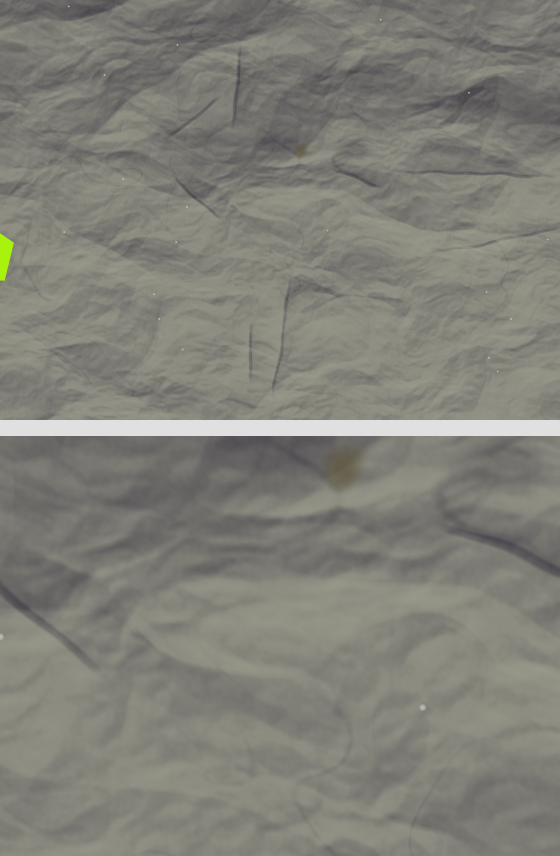
Top, the full canvas; bottom, a detail of the centre.
Give the GLSL for this texture, as a Shadertoy shader.

```glsl
const vec3 SHADOW = vec3(0.33, 0.32, 0.335);
const vec3 LIT = vec3(0.61, 0.61, 0.55);
const vec3 STAIN = vec3(0.34, 0.31, 0.20);
const vec3 LIME = vec3(0.66, 0.95, 0.05);
const vec2 LIGHT = vec2(0.39, -0.92);

float hash(vec2 p) {
    vec3 q = fract(p.xyx * 0.1031);
    q += dot(q, q.yzx + 33.33);
    return fract((q.x + q.y) * q.z);
}

float cornerSlope(vec2 cell, vec2 offset) {
    float angle = 6.2832 * hash(cell);
    return dot(vec2(cos(angle), sin(angle)), offset);
}

float gradientNoise(vec2 p) {
    vec2 i = floor(p), f = fract(p), o = vec2(0, 1);
    vec2 u = f * f * f * (f * (f * 6.0 - 15.0) + 10.0);
    float low = mix(cornerSlope(i, f), cornerSlope(i + o.yx, f - o.yx), u.x);
    float high = mix(cornerSlope(i + o, f - o), cornerSlope(i + 1.0, f - 1.0), u.x);
    return mix(low, high, u.y);
}

vec2 warp(vec2 p, float scale, float amount) {
    return p + amount * vec2(gradientNoise(p * scale + 7.3),
                             gradientNoise(p * scale + 51.7));
}

// Creased height: folded noise, alternating ridges and valleys
float paperHeight(vec2 p) {
    vec2 q = warp(p, 6.0, 0.04) * vec2(2.5, 3.7) + 20.0;
    float height = 0.0, amplitude = 1.0;
    for (int i = 0; i < 5; i++) {
        height += amplitude * abs(gradientNoise(q));
        q = mat2(0.88, 0.47, -0.47, 0.88) * q * 1.9 + 13.1;
        amplitude *= -0.47;
    }
    return height;
}

float paperSlope(vec2 p, float reach) {
    vec2 offset = LIGHT * reach;
    return (paperHeight(p + offset) - paperHeight(p - offset)) / (2.0 * reach);
}

// Long fold: dark line, shade on one side and light on the other
float foldTone(vec2 p, vec2 a, vec2 b, float width) {
    vec2 along = b - a;
    float len = length(along);
    float h = dot(p - a, along) / (len * len);
    float d = dot(p - a, vec2(-along.y, along.x)) / len;
    float taper = smoothstep(0.0, 0.25, h) * (1.0 - smoothstep(0.7, 1.0, h));
    float line = 1.0 - smoothstep(0.3 * width, width, abs(d));
    float side = smoothstep(-width, width, d) * 2.0 - 1.0;
    return taper * (0.17 * side * exp(-abs(d) / (5.0 * width)) - 0.38 * line);
}

// Broad soft shadow around a segment
float softBand(vec2 p, vec2 a, vec2 b, float width) {
    vec2 along = b - a;
    float h = clamp(dot(p - a, along) / dot(along, along), 0.0, 1.0);
    return 1.0 - smoothstep(0.2 * width, width, length(p - a - along * h));
}

float hairCreases(vec2 p, float scale) {
    float line = 1.0 - smoothstep(0.0, 0.035, abs(gradientNoise(warp(p, 9.0, 0.03) * scale)));
    return line * smoothstep(0.0, 0.35, gradientNoise(p * 4.0 + 31.0));
}

float specks(vec2 p, float scale, float share) {
    vec2 cell = floor(p * scale);
    vec2 centre = 0.2 + 0.6 * vec2(hash(cell + 3.0), hash(cell + 19.0));
    float d = length(fract(p * scale) - centre) / scale;
    return step(hash(cell + 41.0), share) * (1.0 - smoothstep(0.001, 0.0034, d));
}

// Small tag cut off by the left edge
float tagDistance(vec2 p) {
    vec2 q = p - vec2(0.033, 0.422);
    float d = max(dot(q, vec2(0.57, 0.82)), dot(q, vec2(0.97, -0.235)));
    return max(d, 0.332 - p.y);
}

void mainImage(out vec4 fragColor, in vec2 fragCoord) {
    vec2 p = fragCoord / iResolution.y;
    vec2 bent = warp(p, 11.0, 0.018);

    // Overall light and crumpled relief
    float tone = mix(0.73, 0.45, smoothstep(0.3, 1.0, p.y));
    tone += 0.036 * paperSlope(p, 0.003);
    tone += 0.28 * gradientNoise(bent * vec2(2.2, 5.0) + 4.0);
    tone -= 0.16 * hairCreases(p, 6.0) + 0.12 * hairCreases(p + 5.0, 10.0);

    // Wide shadows and long folds
    tone -= 0.20 * softBand(bent, vec2(0.76, 0.81), vec2(1.35, 0.74), 0.055);
    tone -= 0.20 * softBand(bent, vec2(0.38, 0.67), vec2(0.86, 0.65), 0.03);
    tone -= 0.14 * softBand(bent, vec2(0.0, 0.83), vec2(0.4, 0.81), 0.05);
    vec4 folds[8] = vec4[8](
        vec4(1.35, 0.578, 0.90, 0.595), vec4(1.36, 0.462, 1.00, 0.394),
        vec4(0.65, 0.03, 0.695, 0.37), vec4(0.60, 0.08, 0.59, 0.25),
        vec4(0.54, 0.78, 0.38, 0.66), vec4(0.55, 0.68, 0.575, 0.92),
        vec4(0.53, 0.47, 0.40, 0.59), vec4(0.92, 0.55, 0.78, 0.60));
    for (int i = 0; i < 8; i++)
        tone += foldTone(warp(p, 14.0, 0.01), folds[i].xy, folds[i].zw, 0.0055);

    // Fibre grain and compressed highlights
    tone += 0.06 * gradientNoise(p * 190.0) + 0.05 * gradientNoise(p * 85.0);
    tone -= 0.55 * max(tone - 0.78, 0.0);
    vec3 color = mix(SHADOW, LIT, clamp(tone, -0.1, 1.05));

    // Stain, dust and tag
    float stain = 1.0 - smoothstep(0.004, 0.022, length(bent - vec2(0.72, 0.65)));
    color = mix(color, STAIN, 0.6 * stain);
    color = mix(color, vec3(0.80, 0.80, 0.77), 0.7 * specks(p, 15.0, 0.06));
    float tag = 1.0 - smoothstep(-0.0015, 0.0015, tagDistance(p));
    fragColor = vec4(mix(color, LIME, tag), 1.0);
}
```
